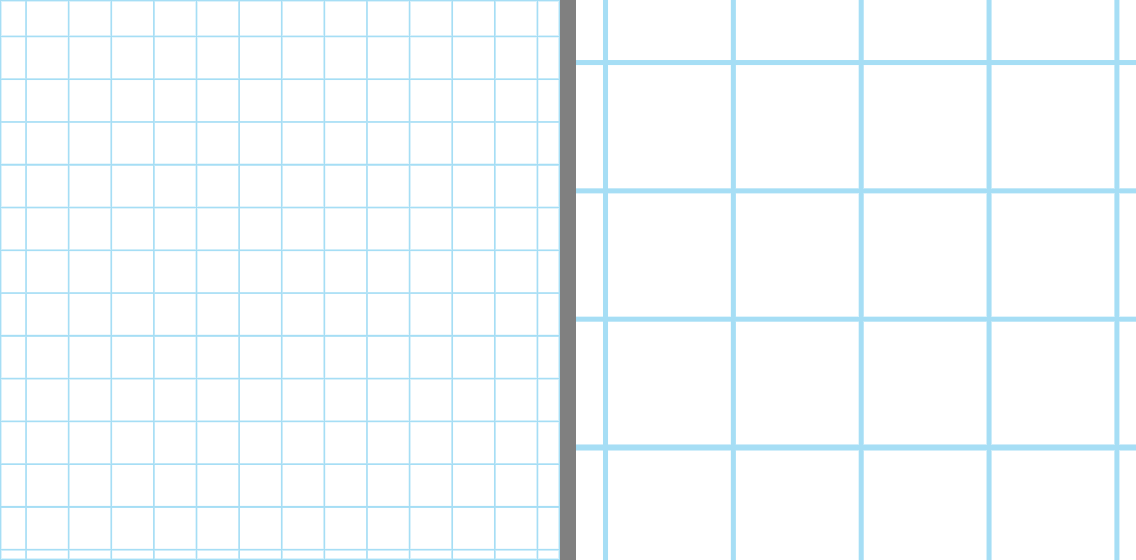
Left, the full canvas; right, a detail of the centre.
Reproduce this pattern procedurally as a three.js fragment shader.

```glsl
// Squared paper: thin pale blue rules on white inside a slim edge frame.
// Each axis repeats one line by rounding to its nearest index; every fourth
// horizontal rule is slightly heavier. Edges are smoothed by pixel coverage.

varying vec2 vUv;

const vec3 PAPER = vec3(1.0);
const vec3 INK = vec3(0.65, 0.87, 0.96);

const vec2 PITCH = vec2(0.0761, 0.07638);
const vec2 FIRST_LINE = vec2(0.0465, 0.0184);
const float LINE_WIDTH = 0.003;
const float HEAVY_WIDTH = 0.0036;
const float FRAME_WIDTH = 0.0025;

// Share of a pixel covered by a band reaching halfWidth from its axis.
float coverage(float dist, float halfWidth, float pixel) {
  return clamp((halfWidth - dist) / pixel + 0.5, 0.0, 1.0);
}

// Index of the rule nearest to a position along one axis.
float nearestIndex(float pos, float first, float pitch) {
  return floor((pos - first) / pitch + 0.5);
}

// One repeated rule along an axis.
float rule(float pos, float first, float pitch, float width, float pixel) {
  float center = first + pitch * nearestIndex(pos, first, pitch);
  return coverage(abs(pos - center), 0.5 * width, pixel);
}

// Band along both ends of an axis.
float frame(float pos, float width, float pixel) {
  return coverage(min(pos, 1.0 - pos), width, pixel);
}

void main() {
  vec2 pixel = max(fwidth(vUv), vec2(0.00001));

  // Heavier rows fall on indices 1, 5 and 9 from the bottom.
  float row = nearestIndex(vUv.y, FIRST_LINE.y, PITCH.y);
  float isHeavy = 1.0 - step(0.5, abs(mod(row, 4.0) - 1.0));
  float rowWidth = mix(LINE_WIDTH, HEAVY_WIDTH, isHeavy);

  float columns = rule(vUv.x, FIRST_LINE.x, PITCH.x, LINE_WIDTH, pixel.x);
  float rows = rule(vUv.y, FIRST_LINE.y, PITCH.y, rowWidth, pixel.y);
  float border = max(frame(vUv.x, FRAME_WIDTH, pixel.x),
                     frame(vUv.y, FRAME_WIDTH, pixel.y));

  float ink = max(border, max(columns, rows));
  gl_FragColor = vec4(mix(PAPER, INK, ink), 1.0);
}
```
